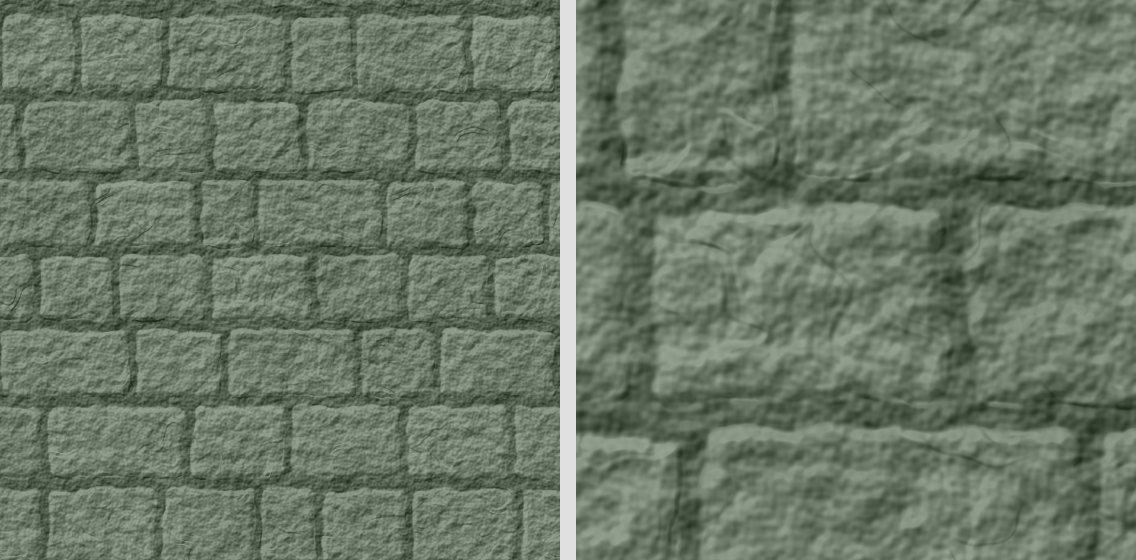
Left: the whole. Right: its middle third, enlarged.
A WebGL 2 fragment shader for this texture:

```glsl
#version 300 es
precision highp float;
// Rough-hewn stone wall: seven courses of five or six uneven blocks in sunken mortar.
// Each block is a wobbling rounded box; flakes and grain form a height field that is
// lit by its slope toward the upper left.

#define ROWS 7.0
#define JOINT vec2(0.0068, 0.0088) // half the mortar gap
#define JITTER 0.44                // spread of the upright joints, in blocks
#define CORNER 0.012
#define WOBBLE 0.009
#define BEVEL 0.0075
#define FLAKE 0.0034
#define GRAIN 0.30
#define LIGHT 0.135
#define STONE_TONE 0.492
#define MORTAR_TONE 0.365
#define TINT vec3(-0.048, 0.0, -0.066)

uniform vec2 u_resolution;
out vec4 fragColor;

const float TAU = 6.2831853;
const float ROW_PHASE[7] = float[7](0.54, 0.53, 0.05, 0.32, 0.92, 0.43, 0.94);

uint mixBits(uint n) {
    n = (n ^ (n >> 16)) * 0x7feb352du;
    n = (n ^ (n >> 15)) * 0x846ca68bu;
    return n ^ (n >> 16);
}

float hash(vec2 cell) {
    ivec2 c = ivec2(floor(cell));
    return float(mixBits(uint(c.x) + mixBits(uint(c.y) + 71u)) >> 8) / 16777216.0;
}

float cornerSlope(vec2 cell, vec2 offset) {
    float angle = TAU * hash(cell);
    return dot(vec2(cos(angle), sin(angle)), offset);
}

float gradientNoise(vec2 p) {
    vec2 i = floor(p), f = p - i;
    vec2 w = f * f * f * (f * (f * 6.0 - 15.0) + 10.0);
    vec2 e = vec2(1.0, 0.0);
    float low = mix(cornerSlope(i, f), cornerSlope(i + e, f - e), w.x);
    float high = mix(cornerSlope(i + e.yx, f - e.yx), cornerSlope(i + 1.0, f - 1.0), w.x);
    return mix(low, high, w.y);
}

// Upright joint k of a course, in block units
float jointAt(float k, float row, float count) {
    return k + JITTER * (hash(vec2(mod(k, count), row + 20.0)) - 0.5);
}

// Signed distance to the nearest block (negative inside) and the block's random seed
vec2 block(vec2 p) {
    p += WOBBLE * vec2(gradientNoise(p * 19.0), gradientNoise(p * 19.0 + 40.0));
    p += 0.4 * WOBBLE * vec2(gradientNoise(p * 55.0 + 9.0), gradientNoise(p * 55.0 + 70.0));
    float y = p.y * ROWS + 0.115 - 0.1 * cos(TAU * (p.y - 0.257));
    float row = mod(floor(y), ROWS);
    float count = (row == 1.0 || row == 2.0) ? 5.0 : 6.0;
    float x = p.x * count - ROW_PHASE[int(row)];
    float k = floor(x);
    if (x < jointAt(k, row, count)) k -= 1.0;
    else if (x > jointAt(k + 1.0, row, count)) k += 1.0;
    float left = jointAt(k, row, count), right = jointAt(k + 1.0, row, count);
    float seed = hash(vec2(mod(k, count), row + 50.0));
    vec2 size = 0.5 * vec2((right - left) / count, 1.0 / ROWS) - JOINT - 0.002 * (seed - 0.5);
    vec2 offset = vec2((x - 0.5 * (left + right)) / count, (fract(y) - 0.5) / ROWS);
    vec2 q = abs(offset) - size + CORNER;
    return vec2(length(max(q, 0.0)) + min(max(q.x, q.y), 0.0) - CORNER, seed);
}

float stoneMask(float d) {
    return 1.0 - smoothstep(-0.003, 0.002, d);
}

vec2 flakeSpace(vec2 p, float seed) {
    vec2 q = p + floor(seed * 90.0);
    return q + 0.022 * vec2(gradientNoise(q * 30.0), gradientNoise(q * 30.0 + 13.0));
}

// How strongly the face is broken up here
float roughness(vec2 q) {
    return 0.2 + 0.8 * smoothstep(-0.25, 0.3, gradientNoise(q * 8.0 + 5.0));
}

float height(vec2 p) {
    vec2 b = block(p);
    vec2 q = flakeSpace(p, b.y);
    float level = 3.2 * gradientNoise(q * vec2(14.0, 18.0));
    float terrace = floor(level) + smoothstep(0.65, 1.0, fract(level));
    float face = FLAKE * terrace * roughness(q) + 0.009 * gradientNoise(q * 27.0);
    float grain = 0.0;
    for (float f = 48.0; f < 200.0; f *= 1.9)
        grain += GRAIN / f * gradientNoise(p * f + f);
    return BEVEL * smoothstep(-0.002, 0.011, -b.x) + stoneMask(b.x) * face + 1.3 * grain;
}

void main() {
    vec2 p = gl_FragCoord.xy / u_resolution;
    vec2 b = block(p);
    vec2 q = flakeSpace(p, b.y);
    float mask = stoneMask(b.x);

    // Base tones with broad weathering and speckle
    float weather = gradientNoise(p * 6.0) + 0.6 * gradientNoise(p * 17.0 + 30.0);
    float stone = STONE_TONE + 0.045 * weather + 0.03 * (b.y - 0.5);
    float mortar = MORTAR_TONE + 0.07 * weather;
    float tone = mix(mortar, stone, mask) + 0.05 * gradientNoise(p * 210.0);

    // Dark cracks in the broken parts of each face
    float crack = 1.0 - smoothstep(0.0, 0.07, abs(gradientNoise(q * 23.0 + 8.0)));
    tone -= 0.075 * crack * mask * roughness(q) * smoothstep(-0.1, 0.3, gradientNoise(q * 15.0));

    // Slope lighting from the upper left
    float reach = 0.0018;
    vec2 toLight = vec2(-0.5, 0.866);
    float slope = (height(p) - height(p + reach * toLight)) / reach;
    tone += LIGHT * clamp(slope, -1.4, 0.8);

    fragColor = vec4(clamp(tone, 0.17, 0.66) + TINT, 1.0);
}
```
